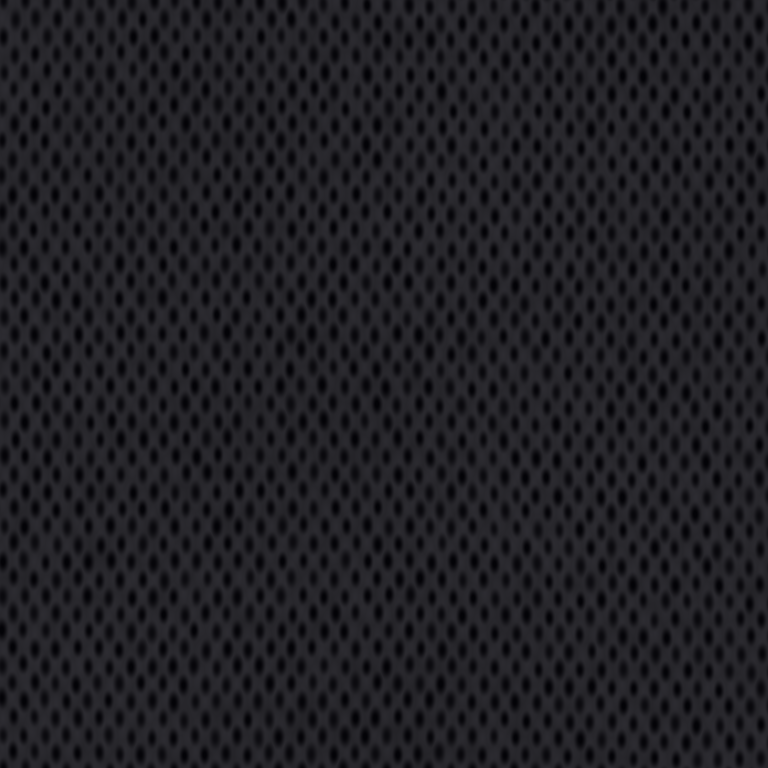
Reproduce this texture procedurally as a Shadertoy shader.

```glsl
// Dark knitted mesh: soft upright oval holes on a staggered lattice,
// 36 columns by 22 rows. Layered sines bend the rows, and cellular noise
// mottles the yarn; each hole varies a little in place, size and depth.

const float TAU = 6.2831853;
const vec2 REPEATS = vec2(36.0, 22.0);
const vec2 LATTICE_SHIFT = vec2(0.66, 0.38);
const vec2 HOLE_RADIUS = vec2(0.33, 0.38);
const vec3 YARN_COLOR = vec3(0.153, 0.150, 0.169);
const vec3 HOLE_COLOR = vec3(0.012, 0.010, 0.026);

vec2 hash2(vec2 p) {
    vec3 q = fract(vec3(p.xyx) * vec3(0.1031, 0.1030, 0.0973));
    q += dot(q, q.yzx + 33.33);
    return fract((q.xx + q.yz) * q.zy);
}

// Distance to the nearest scattered point, one point per unit cell
float cellular(vec2 p) {
    vec2 cell = floor(p);
    float nearest = 2.0;
    for (int j = -1; j <= 1; j++) {
        for (int i = -1; i <= 1; i++) {
            vec2 id = cell + vec2(i, j);
            nearest = min(nearest, length(id + hash2(id + 50.0) - p));
        }
    }
    return nearest;
}

// Slow drift of the knit, in lattice units
vec2 knitDrift(vec2 uv) {
    float sway = 0.05 * sin(TAU * (1.7 * uv.y + 0.6 * uv.x));
    float sag = 0.20 * (uv.x - 0.5) + 0.05 * sin(TAU * (1.3 * uv.x + 0.4 * uv.y));
    return vec2(sway, sag);
}

// Darkness of the nearest hole in one rectangular sublattice
float holeDepth(vec2 p, vec2 radius, float seed) {
    vec2 id = floor(p + 0.5);
    vec2 place = hash2(id + seed) - 0.5;
    vec2 form = hash2(id + seed + 17.0);
    vec2 offset = p - id - place * vec2(0.10, 0.09);
    float d = length(offset / (radius * mix(0.88, 1.10, form.x)));
    return mix(0.72, 1.05, form.y) * (1.0 - smoothstep(0.08, 1.0, d));
}

// Brightness of the yarn: raised crossings, mottled fibres, broad shading
float yarnLight(vec2 p, vec2 uv) {
    float crossing = -cos(TAU * p.x) * cos(TAU * p.y);
    float mottle = 0.5 - cellular(p * vec2(2.0, 1.6));
    float shading = sin(TAU * (1.4 * uv.x + 0.5 * uv.y))
                  + sin(TAU * (2.3 * uv.y - 0.7 * uv.x));
    return 1.0 + 0.05 * crossing + 0.20 * mottle + 0.015 * shading;
}

void mainImage(out vec4 fragColor, in vec2 fragCoord) {
    vec2 uv = fragCoord / iResolution.xy;
    vec2 p = uv * REPEATS - LATTICE_SHIFT + knitDrift(uv);

    // Two interleaved sublattices form the staggered holes
    float depth = 0.0;
    for (int k = 0; k < 2; k++) {
        float layer = float(k);
        depth = max(depth, holeDepth(p - 0.5 * layer, HOLE_RADIUS, 100.0 + 37.0 * layer));
    }

    vec3 yarn = YARN_COLOR * yarnLight(p, uv);
    fragColor = vec4(mix(yarn, HOLE_COLOR, clamp(depth, 0.0, 1.0)), 1.0);
}
```
